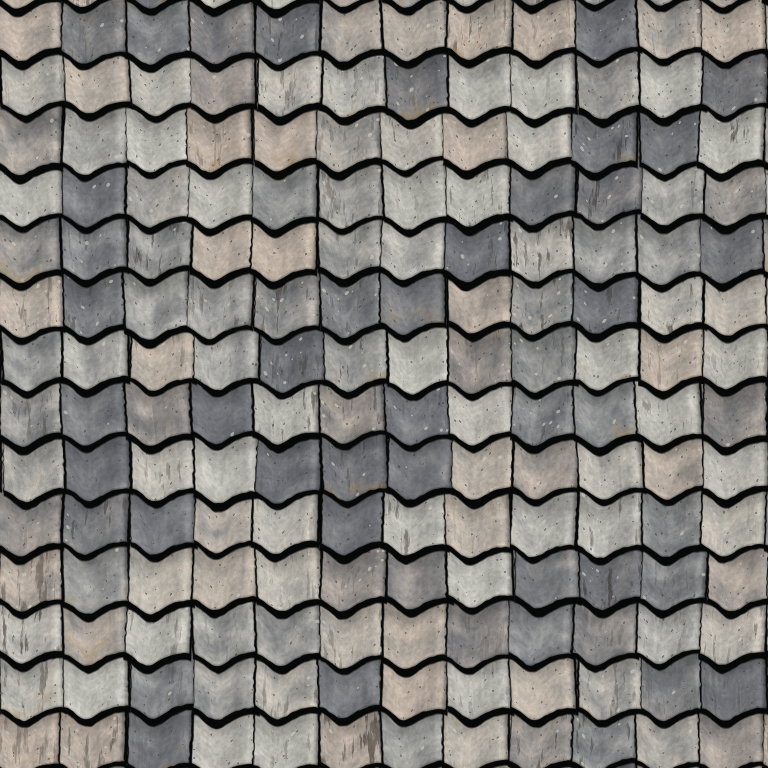
A WebGL 1 fragment shader for this texture:

```glsl
precision highp float;

uniform vec2 u_resolution;

const vec2 TILES = vec2(12.0, 14.0);
const float TAU = 6.28319;
const vec3 PALE = vec3(0.735, 0.730, 0.700);
const vec3 WARM = vec3(0.735, 0.685, 0.635);
const vec3 SLATE = vec3(0.435, 0.445, 0.465);
const vec3 SHADOW = vec3(0.025, 0.026, 0.028);
const vec3 GRIME = vec3(0.20, 0.18, 0.16);
const vec3 LICHEN = vec3(0.80, 0.79, 0.74);
const vec3 RUST = vec3(0.50, 0.40, 0.24);

float hash(vec2 p) {
  return fract(sin(dot(p, vec2(127.1, 311.7))) * 43758.5453);
}

float noise(vec2 p) {
  vec2 i = floor(p);
  vec2 f = fract(p);
  f = f * f * (3.0 - 2.0 * f);
  float low = mix(hash(i), hash(i + vec2(1.0, 0.0)), f.x);
  float high = mix(hash(i + vec2(0.0, 1.0)), hash(i + vec2(1.0, 1.0)), f.x);
  return mix(low, high, f.y);
}

float fbm(vec2 p) {
  float sum = 0.0;
  float amp = 0.5;
  for (int i = 0; i < 4; i++) {
    sum += amp * noise(p);
    p = p * 2.1 + 7.3;
    amp *= 0.5;
  }
  return sum / 0.9375;
}

// Signed random value in -1..1 for one tile
float jitter(vec2 id, float seed) {
  return 2.0 * hash(id + seed) - 1.0;
}

// Pan on the left, roll on the right
float wave(float u) {
  return -0.115 * cos(TAU * (u - 0.37)) - 0.02 * cos(2.0 * TAU * (u - 0.32));
}

// Tile coordinates: x across the tile, y above its lower lip
vec2 tileSpace(vec2 q, vec2 id) {
  float u = q.x + 0.045 * jitter(id, 3.1) + 0.04 * jitter(vec2(0.0, id.y), 5.7);
  u += 0.05 * jitter(id, 8.3) * (q.y - 0.5);
  float v = q.y - wave(u) + 0.03 * jitter(id, 11.9);
  v += 0.035 * sin(TAU * (id.x + q.x) / TILES.x + 2.4 * id.y);
  return vec2(u, v + 0.05 * jitter(id, 14.2) * (u - 0.5));
}

float spots(vec2 p, float density) {
  vec2 cell = floor(p);
  vec2 centre = 0.3 + 0.4 * vec2(hash(cell + 2.7), hash(cell + 6.1));
  float radius = 0.1 + 0.18 * hash(cell + 9.4);
  float disc = 1.0 - smoothstep(radius - 0.08, radius + 0.08, length(fract(p) - centre));
  return disc * step(hash(cell), density);
}

vec3 clay(vec2 t, vec2 id) {
  vec2 s = t + id * 13.0;
  float cloud = fbm(s * vec2(3.5, 3.0));
  float grain = fbm(s * vec2(22.0, 18.0));
  float streak = fbm(s * vec2(14.0, 2.2) + 4.0);

  // Fired colour of the tile
  vec3 light = mix(PALE, WARM, smoothstep(0.25, 0.85, hash(id + 21.0) + 0.4 * (cloud - 0.5)));
  vec3 col = mix(SLATE, light, smoothstep(-0.1, 0.8, hash(id + 33.0) + 0.5 * (cloud - 0.5)));
  col *= 0.99 + 0.22 * (cloud - 0.5) + 0.22 * (grain - 0.5) + 0.16 * (streak - 0.5);

  // Form shading: pan, roll and shade under the row above
  col *= 1.0 + 0.05 * cos(TAU * (t.x - 0.2));
  col *= 1.0 + 0.10 * exp(-pow((t.x - 0.88) / 0.06, 2.0));
  col *= 1.0 - 0.32 * smoothstep(0.92, 1.0, t.x);
  col *= 1.0 - 0.20 * smoothstep(0.55, 0.95, t.y);
  col *= 0.72 + 0.28 * smoothstep(0.0, 0.05, t.y);

  // Soot streaks, pits, lichen and rust
  float worn = hash(id + 47.0);
  col = mix(col, GRIME, 0.65 * smoothstep(0.58, 0.78, streak) * worn * worn);
  col = mix(col, GRIME, 0.45 * spots(s * vec2(16.0, 13.0), 0.06));
  col = mix(col, LICHEN, 0.65 * spots(s * vec2(9.0, 8.0) + 3.0, 0.09 * step(0.65, worn)));
  float rust = smoothstep(0.55, 0.75, cloud) * step(0.88, hash(id + 55.0));
  return mix(col, RUST, 0.35 * rust * (1.0 - smoothstep(0.1, 0.45, t.y)));
}

// Lays one tile and its shadow over what lies below
vec3 layTile(vec3 col, vec2 q, vec2 id, float px) {
  vec2 t = tileSpace(q, id);
  float rough = noise(t * 14.0 + id * 5.0) - 0.5;
  t += vec2(0.014, 0.022) * rough;

  float depth = 0.125 + 0.02 * cos(TAU * (t.x - 0.45)) + 0.025 * jitter(id, 61.0);
  float gap = 0.026 + 0.018 * jitter(id, 67.0) + 0.02 * rough;
  float below = smoothstep(-depth - 0.025, -depth + 0.025, t.y);
  float beside = smoothstep(-gap - px, -gap + px, t.x) * (1.0 - smoothstep(1.02, 1.05, t.x));
  col = mix(col, SHADOW, below * beside);

  float body = smoothstep(-px, px, t.y) * smoothstep(-px, px, t.x);
  body *= 1.0 - smoothstep(1.0 - px, 1.0 + px, t.x);
  if (body > 0.0) col = mix(col, clay(t, id), body);
  return col;
}

void main() {
  vec2 p = gl_FragCoord.xy / u_resolution * TILES;
  float px = TILES.y / u_resolution.y * 0.8;
  vec3 col = SHADOW;

  // Lower rows first, so each row overlaps the one beneath
  for (int row = -1; row <= 1; row++) {
    for (int column = -1; column <= 1; column++) {
      vec2 cell = floor(p) + vec2(float(column), float(row));
      col = layTile(col, p - cell, mod(cell, TILES), px);
    }
  }
  gl_FragColor = vec4(col, 1.0);
}
```
